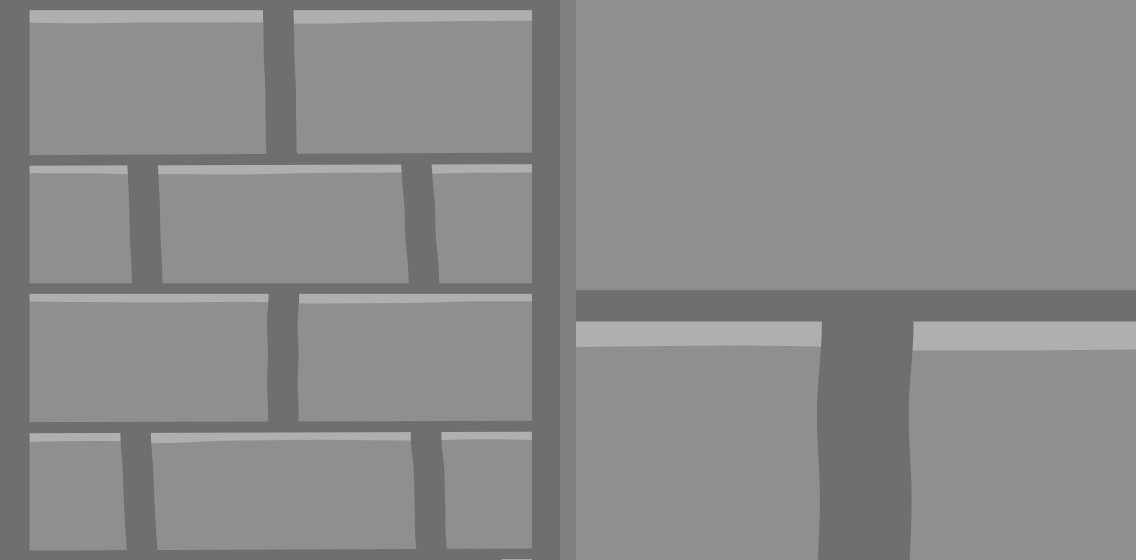
Left: the whole. Right: its middle third, enlarged.
This texture is drawn by a WebGL 2 fragment shader. Its source:

```glsl
#version 300 es
precision highp float;
// Flat grey stone wall: four courses of bricks, split by leaning joints
// that alternate between one and two per course. Smooth value noise bends
// the joints and the lower border of each brick's pale top bevel.

uniform vec2 u_resolution;
out vec4 fragColor;

const vec3 MORTAR = vec3(0.435);
const vec3 STONE = vec3(0.561);
const vec3 BEVEL = vec3(0.686);

// Per course: top, bottom, and the slope of each, measured downwards
const vec4 COURSES[4] = vec4[4](
    vec4(0.0182, 0.2773, 0.0, -0.005),
    vec4(0.2960, 0.5059, -0.003, 0.0),
    vec4(0.5247, 0.7539, 0.0, -0.0026),
    vec4(0.7738, 0.9833, -0.003, -0.004));

// Per course: two joint centres, then their leans (2.0 is off the canvas)
const vec4 JOINTS[4] = vec4[4](
    vec4(0.4961, 2.0, 0.008, 0.0),
    vec4(0.2552, 0.7435, 0.008, 0.013),
    vec4(0.5055, 2.0, -0.001, 0.0),
    vec4(0.2422, 0.7617, 0.012, 0.008));

float hash(vec2 cell) {
    vec3 q = fract(cell.xyx * 0.1031);
    q += dot(q, q.yzx + 33.33);
    return fract((q.x + q.y) * q.z);
}

// Smooth noise along t in -1..1, separate for each seed
float wobble(float t, float seed) {
    float cell = floor(t);
    float blend = smoothstep(0.0, 1.0, t - cell);
    return 2.0 * mix(hash(vec2(cell, seed)), hash(vec2(cell + 1.0, seed)), blend) - 1.0;
}

// Antialiased cover of the region where the signed distance is negative
float cover(float dist, float pixel) {
    return clamp(0.5 - dist / pixel, 0.0, 1.0);
}

void main() {
    vec2 p = gl_FragCoord.xy / u_resolution;
    p.y = 1.0 - p.y;
    float pixel = 1.0 / min(u_resolution.x, u_resolution.y);
    float sides = max(0.0527 - p.x, p.x - 0.9499);
    vec3 color = MORTAR;

    for (int i = 0; i < 4; i++) {
        float row = float(i);
        vec4 course = COURSES[i];
        float top = course.x + course.z * p.x;
        float bottom = course.y + course.w * p.x;
        float dist = max(sides, max(top - p.y, p.y - bottom));
        float brick = row * 3.0;

        // Cut the joints; both edges of a joint bend together
        for (int j = 0; j < 2; j++) {
            float along = (p.y - top) / (bottom - top);
            float bend = 0.0018 * wobble(p.y * 19.0, 40.0 + row * 2.0 + float(j));
            float offset = p.x - JOINTS[i][j] - JOINTS[i][j + 2] * along - bend;
            dist = max(dist, 0.0273 - abs(offset));
            brick += step(0.0, offset);
        }

        // Pale bevel of uneven depth, thicker on the top course
        float depth = (i == 0 ? 0.0212 : 0.0153) + 0.0032 * wobble(p.x * 7.0, brick + 7.0);
        vec3 face = mix(STONE, BEVEL, cover(p.y - top - depth, pixel));
        color = mix(color, face, cover(dist, pixel));
    }

    // Thin pale sliver on the lower border, near the right side
    float sliver = max(max(0.896 - p.x, p.x - 0.9499), 0.9985 - p.y);
    color = mix(color, BEVEL, cover(sliver, pixel));

    fragColor = vec4(color, 1.0);
}
```
